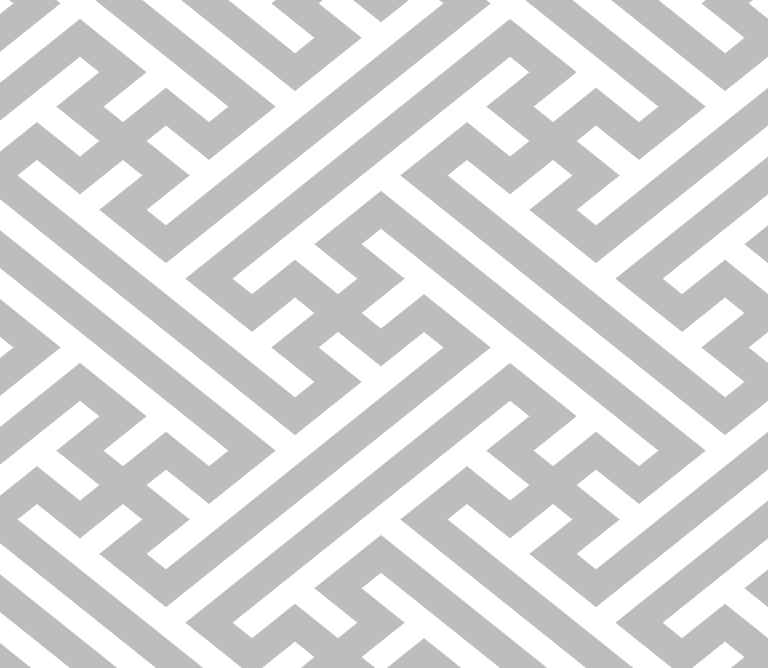
This pattern is drawn by a WebGL 2 fragment shader. Its source:

```glsl
#version 300 es
precision highp float;

uniform vec2 u_resolution;
out vec4 fragColor;

const vec3 GREY = vec3(0.741);
const vec3 WHITE = vec3(1.0);
const vec2 PERIOD = vec2(0.56, 0.448);    // repeat size, in canvas widths
const vec2 CENTRE = vec2(0.4401, 0.4622); // middle of one unmirrored key
const float CELL = 5.0;                   // grid steps per key
const float HALF_WIDTH = 0.275;           // half band width, in grid steps

// Square-ended distance to an axis-aligned segment from lo to hi.
float segment(vec2 p, vec2 lo, vec2 hi) {
  vec2 d = max(lo - p, p - hi);
  return max(d.x, d.y);
}

// One hooked arm: out, up, out again, then a long run back to the next cell.
float hookedArm(vec2 p) {
  float d = segment(p, vec2(0.0), vec2(1.0, 0.0));
  d = min(d, segment(p, vec2(1.0, 0.0), vec2(1.0)));
  d = min(d, segment(p, vec2(1.0), vec2(2.0, 1.0)));
  return min(d, segment(p, vec2(2.0, -3.0), vec2(2.0, 1.0)));
}

// Four arms turned about the centre of the key.
float fretKey(vec2 p) {
  float d = 1e3;
  for (int i = 0; i < 4; i++) {
    d = min(d, hookedArm(p));
    p = vec2(p.y, -p.x);
  }
  return d;
}

// Square cells in which every other key is mirrored.
float fretLattice(vec2 p, float cellSize) {
  vec2 cell = floor(p / cellSize + 0.5);
  vec2 local = p - cell * cellSize;
  if (mod(cell.x + cell.y, 2.0) > 0.5) local.x = -local.x;
  return fretKey(local);
}

// Turn canvas position into the slanted grid of the fret.
vec2 slantedGrid(vec2 pos, vec2 centre, vec2 period, float steps) {
  vec2 q = (pos - centre) / period;
  return steps * vec2(q.x - q.y, q.x + q.y);
}

void main() {
  vec2 pos = gl_FragCoord.xy / u_resolution.x;
  vec2 grid = slantedGrid(pos, CENTRE, PERIOD, CELL);

  // Size of one pixel measured across a band
  float pixel = CELL * length(1.0 / PERIOD) / u_resolution.x;

  float d = fretLattice(grid, CELL) - HALF_WIDTH;
  float band = 1.0 - smoothstep(-0.7 * pixel, 0.7 * pixel, d);
  fragColor = vec4(mix(WHITE, GREY, band), 1.0);
}
```
